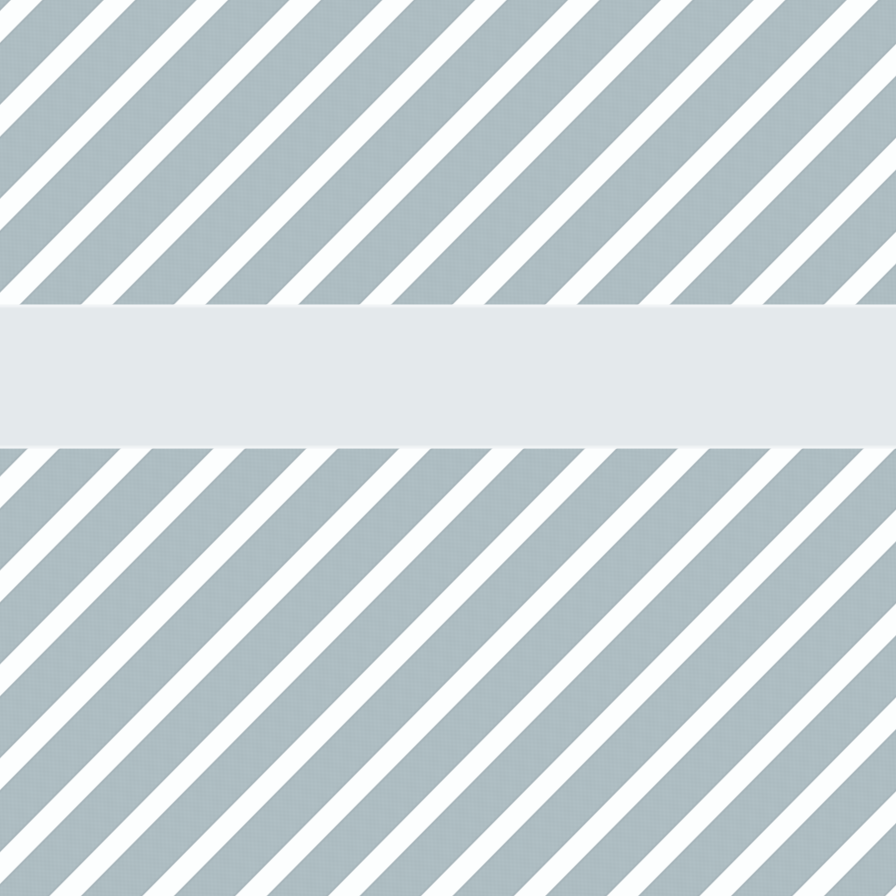
This pattern is drawn by a WebGL 2 fragment shader. Its source:

```glsl
#version 300 es
precision highp float;

uniform vec2 u_resolution;
out vec4 fragColor;

// Colours
const vec3 SLATE = vec3(0.68, 0.74, 0.76);
const vec3 SLATE_RIM = vec3(0.62, 0.675, 0.70);
const vec3 WHITE = vec3(0.99, 0.995, 0.995);
const vec3 BAND = vec3(0.894, 0.914, 0.925);
const vec3 BAND_LIP = vec3(0.945, 0.957, 0.963);

// Layout, in canvas units
const float BAND_BOTTOM = 0.4993;
const float BAND_TOP = 0.6602;
const float STRIPE_PERIOD = 0.10365;
const float STRIPE_HALF_WIDTH = 0.0176;
const float STRIPE_SLOPE = 0.989;
const float PHASE_ABOVE = 0.0296;
const float PHASE_BELOW = 0.0253;
const float EDGE_SOFTNESS = 0.0016;
const float RIM_WIDTH = 0.0032;
const float LIP_WIDTH = 0.0025;

// Weave
const float WEAVE_FREQUENCY = 760.0;
const float WEAVE_STRENGTH = 0.012;

// Signed horizontal distance to the nearest white stripe, negative inside
float stripeDistance(vec2 p) {
    float phase = p.y > 0.5 * (BAND_BOTTOM + BAND_TOP) ? PHASE_ABOVE : PHASE_BELOW;
    float along = (p.x + STRIPE_SLOPE * (1.0 - p.y) - phase) / STRIPE_PERIOD;
    return abs(fract(along + 0.5) - 0.5) * STRIPE_PERIOD - STRIPE_HALF_WIDTH;
}

// Signed distance to the horizontal band, negative inside
float bandDistance(float y) {
    return abs(y - 0.5 * (BAND_TOP + BAND_BOTTOM)) - 0.5 * (BAND_TOP - BAND_BOTTOM);
}

// Fine cloth grain from layered sines
float weave(vec2 p) {
    vec2 q = p * WEAVE_FREQUENCY;
    float twill = sin(q.x + q.y) * sin(0.9 * (q.x - q.y));
    float drift = sin(0.31 * q.x + 0.17 * q.y) * sin(0.23 * q.y - 0.11 * q.x);
    return 0.7 * twill + 0.3 * drift;
}

void main() {
    vec2 p = gl_FragCoord.xy / u_resolution;
    float pixel = 1.0 / min(u_resolution.x, u_resolution.y);
    float soft = max(EDGE_SOFTNESS, 0.75 * pixel);

    // Slate cloth, darker along each stripe
    float stripe = stripeDistance(p);
    float rim = 1.0 - smoothstep(0.0, RIM_WIDTH + soft, stripe);
    vec3 color = SLATE + WEAVE_STRENGTH * weave(p);
    color = mix(color, SLATE_RIM, 0.7 * rim);

    // White diagonal stripes
    color = mix(WHITE, color, smoothstep(-soft, soft, stripe));

    // Pale band with a lighter lip
    float band = bandDistance(p.y);
    float lip = smoothstep(-2.0 * LIP_WIDTH, -0.5 * LIP_WIDTH, band);
    vec3 bandColor = mix(BAND, BAND_LIP, lip);
    color = mix(bandColor, color, smoothstep(-pixel, pixel, band));

    fragColor = vec4(color, 1.0);
}
```
